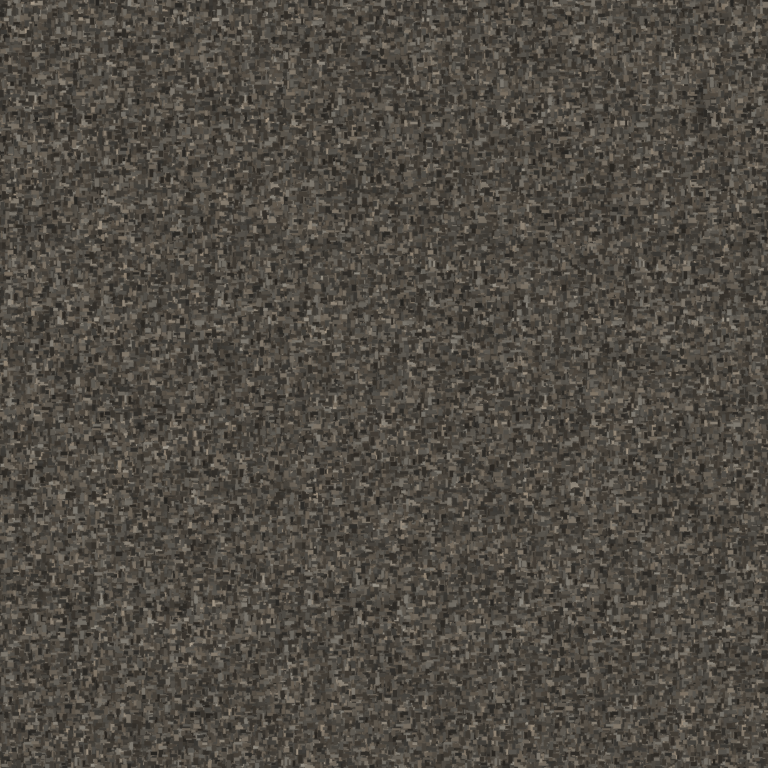
A Shadertoy shader for this texture:

```glsl
#define CELLS 128.0
#define LAYERS 6
#define BASE_COLOR vec3(0.315, 0.295, 0.265)
#define CONTRAST 0.25
#define MOTTLE 0.16
#define MOTTLE_SCALE 38.0
#define TINT_SHIFT 0.07
#define HALF_LENGTH vec2(0.34, 0.74)
#define HALF_WIDTH vec2(0.17, 0.40)
#define EDGE_SOFTNESS 0.22

float hash(vec2 p) {
    return fract(sin(dot(p, vec2(127.1, 311.7))) * 43758.5453);
}

float valueNoise(vec2 p) {
    vec2 cell = floor(p);
    vec2 f = fract(p);
    f = f * f * (3.0 - 2.0 * f);
    float low = mix(hash(cell), hash(cell + vec2(1.0, 0.0)), f.x);
    float high = mix(hash(cell + vec2(0.0, 1.0)), hash(cell + vec2(1.0)), f.x);
    return mix(low, high, f.y);
}

// Sum of uniform values: roughly normal, with unit deviation
float bellHash(vec2 p) {
    return 2.0 * (hash(p + 3.7) + hash(p + 17.3) + hash(p + 41.9) - 1.5);
}

// Signed distance to an axis-aligned box
float boxDistance(vec2 p, vec2 halfSize) {
    vec2 d = abs(p) - halfSize;
    return length(max(d, 0.0)) + min(max(d.x, d.y), 0.0);
}

vec3 fleckColor(vec2 id) {
    float tone = exp(CONTRAST * bellHash(id));
    float warmth = TINT_SHIFT * (hash(id + 63.1) - 0.5);
    return BASE_COLOR * tone * vec3(1.0 + warmth, 1.0, 1.0 - warmth);
}

// Short upright or level dash, jittered within its cell
float fleckCoverage(vec2 p, vec2 id, float softness) {
    vec2 center = vec2(hash(id + 5.3), hash(id + 11.9));
    vec2 halfSize = vec2(mix(HALF_LENGTH.x, HALF_LENGTH.y, hash(id + 23.7)),
                         mix(HALF_WIDTH.x, HALF_WIDTH.y, hash(id + 31.1)));
    if (hash(id + 47.3) < 0.5) halfSize = halfSize.yx;
    return clamp(0.5 - boxDistance(p - center, halfSize) / softness, 0.0, 1.0);
}

void mainImage(out vec4 fragColor, in vec2 fragCoord) {
    vec2 uv = fragCoord / iResolution.y;
    float softness = max(EDGE_SOFTNESS, CELLS / iResolution.y);
    vec3 color = BASE_COLOR;

    // Overlapping flecks, painted layer by layer
    for (int layer = 0; layer < LAYERS; layer++) {
        float k = float(layer);
        vec2 p = uv * CELLS + k * vec2(0.37, 0.61);
        vec2 cell = floor(p);
        for (int y = -1; y <= 1; y++) {
            for (int x = -1; x <= 1; x++) {
                vec2 neighbor = cell + vec2(x, y);
                vec2 id = neighbor + k * vec2(193.0, 271.0);
                float coverage = fleckCoverage(p - neighbor, id, softness);
                color = mix(color, fleckColor(id), coverage);
            }
        }
    }

    // Faint cloudy clumping of light and dark
    color *= 1.0 + MOTTLE * (valueNoise(uv * MOTTLE_SCALE) - 0.5);
    fragColor = vec4(color, 1.0);
}
```
